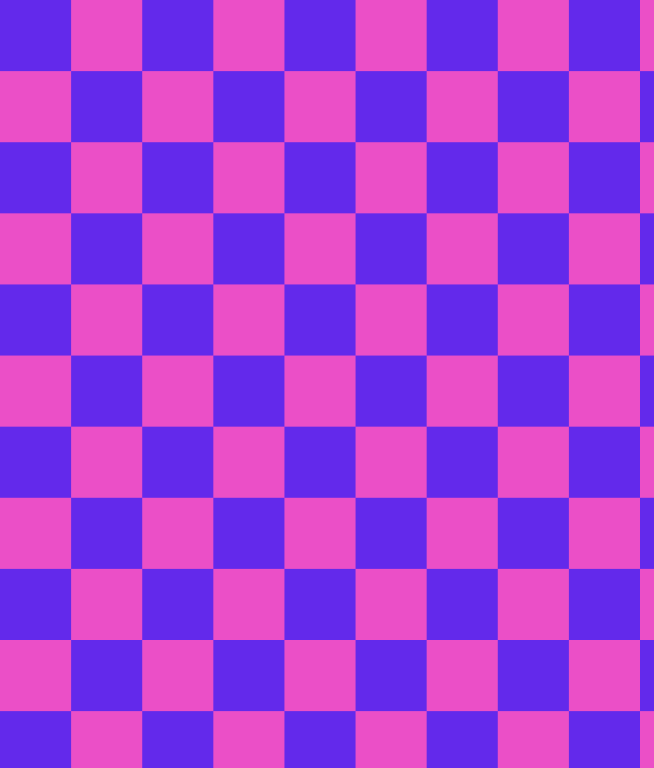
Reproduce this pattern procedurally as a WebGL 2 fragment shader.

```glsl
#version 300 es
precision highp float;
// Two-colour checkerboard of square cells, anchored at the top left corner.
// Each axis is a square wave built from the signed distance to the nearest
// cell edge; the product of both waves selects the colour.

uniform vec2 u_resolution;
out vec4 fragColor;

const float ROWS = 10.8;                      // cells down the canvas height
const float EDGE_PIXELS = 1.0;                // width of the smoothed edge
const vec3 VIOLET = vec3(0.39, 0.16, 0.92);
const vec3 PINK = vec3(0.92, 0.31, 0.78);

// Square wave per axis: +1 in even cells, -1 in odd cells, smooth at the edges.
vec2 squareWave(vec2 p, float edgeWidth) {
    vec2 edgeDistance = abs(mod(p - 0.5, 2.0) - 1.0) - 0.5;
    return clamp(2.0 * edgeDistance / edgeWidth, -1.0, 1.0);
}

void main() {
    // Cell coordinates, measured from the top left corner
    float cellsPerPixel = ROWS / u_resolution.y;
    vec2 fromTopLeft = vec2(gl_FragCoord.x, u_resolution.y - gl_FragCoord.y);
    vec2 cell = fromTopLeft * cellsPerPixel;

    // Cells of equal parity are violet, the others pink
    vec2 wave = squareWave(cell, EDGE_PIXELS * cellsPerPixel);
    float violetAmount = 0.5 + 0.5 * wave.x * wave.y;
    fragColor = vec4(mix(PINK, VIOLET, violetAmount), 1.0);
}
```
